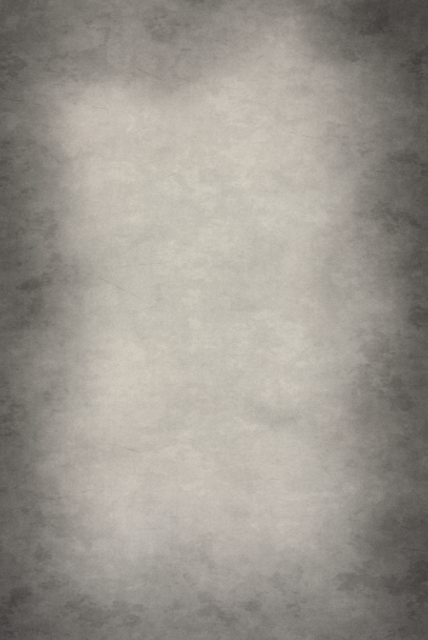
A WebGL 1 fragment shader for this background:

```glsl
precision highp float;

// A weathered grey plaster backdrop: a pale warm centre inside dark, uneven borders.
// Edge falloff and soft stains set the tone; layered value noise adds cloudy
// mottling, ragged flakes, faint weave, hairline scratches and grain.

uniform vec2 u_resolution;

float hash(vec2 p) {
  vec3 q = fract(p.xyx * vec3(0.1031, 0.1030, 0.0973));
  q += dot(q, q.yzx + 33.33);
  return fract((q.x + q.y) * q.z);
}

float noise(vec2 p) {
  vec2 cell = floor(p), f = fract(p);
  f = f * f * (3.0 - 2.0 * f);
  return mix(mix(hash(cell), hash(cell + vec2(1.0, 0.0)), f.x),
             mix(hash(cell + vec2(0.0, 1.0)), hash(cell + 1.0), f.x), f.y);
}

// Centred on zero, roughly -0.5 to 0.5; roughness weights the fine octaves
float fbm(vec2 p, float roughness) {
  float sum = 0.0, amp = 0.5;
  for (int i = 0; i < 5; i++) {
    sum += amp * (noise(p) - 0.5);
    p = mat2(1.6, 1.2, -1.2, 1.6) * p + 17.3;
    amp *= roughness;
  }
  return sum;
}

// Soft elliptical stain
float stain(vec2 p, vec2 centre, vec2 radius) {
  vec2 d = (p - centre) / radius;
  return exp(-dot(d, d));
}

// Dark borders on all four sides, with lifted corners
float borderTone(vec2 p) {
  float sides = mix(0.48, 1.0, smoothstep(-0.05, 0.30, p.x))
              * mix(0.47, 1.0, smoothstep(-0.05, 0.35, 1.0 - p.x));
  float ends = mix(0.58, 1.0, smoothstep(-0.07, 0.25, p.y))
             * mix(0.58, 1.0, smoothstep(-0.07, 0.22, 1.0 - p.y));
  return 0.765 * sides * ends + 0.45 * (1.0 - sides) * (1.0 - ends);
}

float stains(vec2 p) {
  float light = 0.09 * stain(p, vec2(0.18, 0.84), vec2(0.10, 0.05))
              + 0.06 * stain(p, vec2(0.66, 0.92), vec2(0.10, 0.06))
              + 0.03 * stain(p, vec2(0.50, 0.87), vec2(0.10, 0.05))
              + 0.03 * stain(p, vec2(0.27, 0.41), vec2(0.13, 0.06))
              + 0.05 * stain(p, vec2(0.86, 0.52), vec2(0.08, 0.10))
              + 0.03 * stain(p, vec2(0.22, 0.16), vec2(0.11, 0.07))
              + 0.02 * stain(p, vec2(0.62, 0.16), vec2(0.16, 0.05));
  float dark = 0.10 * stain(p, vec2(0.84, 0.96), vec2(0.12, 0.06))
             + 0.08 * stain(p, vec2(0.33, 0.88), vec2(0.11, 0.05))
             + 0.07 * stain(p, vec2(0.13, 0.54), vec2(0.13, 0.07))
             + 0.06 * stain(p, vec2(0.97, 0.62), vec2(0.07, 0.11))
             + 0.05 * stain(p, vec2(0.67, 0.34), vec2(0.09, 0.018))
             + 0.04 * stain(p, vec2(0.26, 0.30), vec2(0.12, 0.02))
             + 0.07 * stain(p, vec2(0.88, 0.16), vec2(0.12, 0.05))
             + 0.04 * stain(p, vec2(0.76, 0.57), vec2(0.07, 0.06));
  return light - dark;
}

// Short, nearly level hairlines scattered by hash
float scratches(vec2 p, float pixel) {
  float sum = 0.0;
  for (int i = 0; i < 24; i++) {
    float id = float(i);
    vec2 start = vec2(hash(vec2(id, 3.0)), 1.5 * hash(vec2(id, 11.0)));
    vec2 span = vec2(0.05 + 0.12 * hash(vec2(id, 23.0)),
                     0.10 * (hash(vec2(id, 37.0)) - 0.5));
    vec2 d = p - start;
    float along = clamp(dot(d, span) / dot(span, span), 0.0, 1.0);
    float dist = length(d - span * along) + 0.004 * abs(noise(p * 60.0) - 0.5);
    sum += (1.0 - smoothstep(0.0, 0.001 + pixel, dist))
         * smoothstep(0.35, 0.7, noise(p * 45.0 + id));
  }
  return min(sum, 1.0);
}

void main() {
  vec2 uv = gl_FragCoord.xy / u_resolution;
  vec2 p = vec2(uv.x, uv.y * u_resolution.y / u_resolution.x);

  // Noise-bent layout keeps the borders and stains irregular
  vec2 bend = vec2(fbm(p * 6.0 + 4.0, 0.6), fbm(p * 6.0 + 31.0, 0.6));
  vec2 place = uv + bend * vec2(0.08, 0.06);
  float tone = borderTone(place) + stains(place);
  float wear = 1.0 - smoothstep(0.52, 0.77, tone);

  // Clouds, then flakes broken up by rough fine octaves
  float ragged = fbm(p * vec2(9.0, 14.0) + 9.0, 0.8);
  float crumbs = fbm(p * vec2(32.0, 42.0) + 120.0, 0.8);
  tone += fbm(p * 4.0 + 60.0, 0.56) * mix(0.02, 0.06, wear);
  tone += crumbs * mix(0.035, 0.06, wear);
  tone -= smoothstep(0.08, 0.32, ragged) * mix(0.025, 0.05, wear);
  tone += smoothstep(0.10, 0.34, -ragged) * 0.03;

  // Weave, scratches and grain
  tone += (noise(p * vec2(150.0, 14.0)) + noise(p * vec2(14.0, 150.0)) - 1.0) * 0.010;
  tone -= scratches(p, 1.0 / u_resolution.x) * 0.045;
  tone += (noise(p * 300.0) - 0.5) * 0.032;

  // Warm grey, a little yellower in the middle and cooler near the bottom
  vec3 tint = mix(vec3(1.0, 0.963, 0.918), vec3(1.0, 0.977, 0.918),
                  stain(uv, vec2(0.45, 0.58), vec2(0.35, 0.28)));
  tint = mix(tint, vec3(1.0, 0.975, 0.95), 0.6 * (1.0 - smoothstep(0.0, 0.35, uv.y)));
  tint.r += fbm(p * 6.0 + 80.0, 0.56) * 0.02;
  gl_FragColor = vec4(clamp(tone, 0.26, 0.84) * tint, 1.0);
}
```
